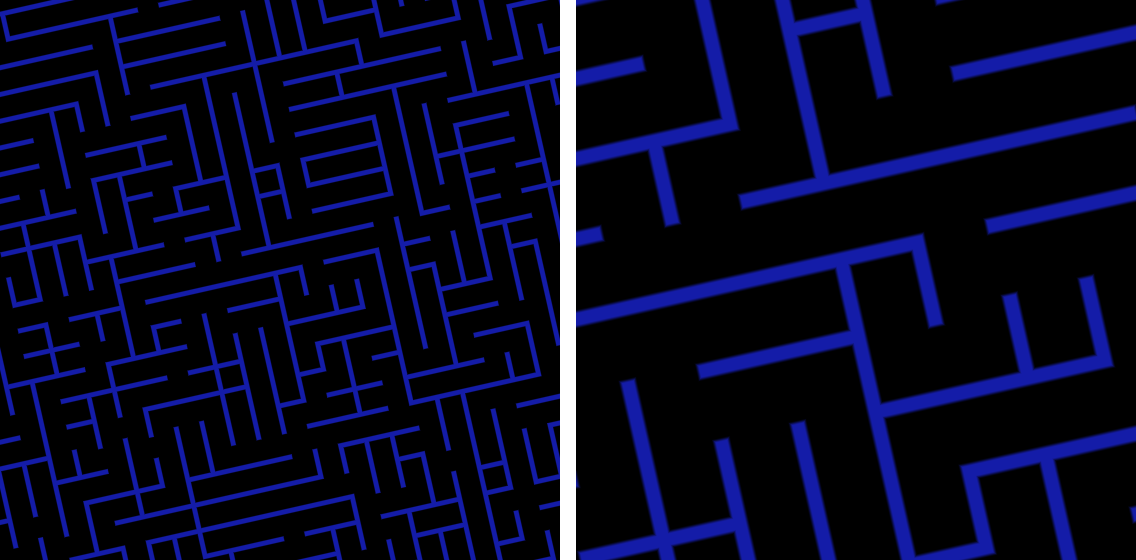
Left, the full canvas; right, a detail of the centre.
A Shadertoy shader for this pattern:

```glsl
const vec3  BACKGROUND  = vec3(0.0);
const vec3  WALL_COLOR  = vec3(0.08, 0.11, 0.66);
const float CELL        = 0.0466;   // grid spacing, in canvas heights
const float WALL_WIDTH  = 0.0088;
const float EDGE_SOFT   = 0.0014;
const float TILT        = 0.222;    // grid rotation in radians
const float PATCH_SCALE = 0.31;     // size of areas sharing an orientation
const float PATCH_BIAS  = 1.1;      // strength of that shared orientation
const float STRAIGHT    = 0.45;     // preference for long straight walls
const vec2  SEED        = vec2(137.3, 211.6);

float hash(vec2 p) {
    vec3 q = fract(p.xyx * 0.1031);
    q += dot(q, q.yzx + 33.33);
    return fract((q.x + q.y) * q.z);
}

vec2 gradient(vec2 corner) {
    float angle = 6.2832 * hash(corner + 51.0);
    return vec2(cos(angle), sin(angle));
}

float gradientNoise(vec2 p) {
    vec2 i = floor(p), f = fract(p);
    vec2 u = f * f * f * (f * (f * 6.0 - 15.0) + 10.0);
    vec2 e = vec2(1.0, 0.0);
    float low  = mix(dot(gradient(i), f), dot(gradient(i + e), f - e), u.x);
    float high = mix(dot(gradient(i + e.yx), f - e.yx),
                     dot(gradient(i + 1.0), f - 1.0), u.x);
    return mix(low, high, u.y);
}

// Directions 0..3 are right, up, left, down; k ^ 2 is the opposite.
vec2 step4(int k) {
    vec2 axis = (k & 1) == 0 ? vec2(1.0, 0.0) : vec2(0.0, 1.0);
    return k < 2 ? axis : -axis;
}

// Odd posts choose freely, with a locally shared orientation.
int oddDirection(vec2 post) {
    float lean = PATCH_BIAS * gradientNoise(post * PATCH_SCALE);
    int vertical = hash(post) + lean > 0.5 ? 1 : 0;
    int backward = hash(post + 77.0) > 0.5 ? 2 : 0;
    return vertical + backward;
}

// Even posts avoid doubled walls and closed squares, and favour straight runs.
int evenDirection(vec2 post) {
    int around[4];
    for (int k = 0; k < 4; k++) around[k] = oddDirection(post + step4(k));

    int best = 0;
    float bestScore = -100.0;
    for (int k = 0; k < 4; k++) {
        int next = around[k];
        float score = hash(post * 4.0 + float(k));
        if (next == k) score += STRAIGHT;
        if (around[k ^ 2] == k) score += STRAIGHT;
        if (next == (k ^ 2)) score -= 20.0;
        else if (next != k && around[next] == (next ^ 2)) score -= 5.0;
        if (score > bestScore) {
            bestScore = score;
            best = k;
        }
    }
    return best;
}

int wallDirection(vec2 post) {
    return mod(post.x + post.y, 2.0) > 0.5 ? oddDirection(post) : evenDirection(post);
}

// Signed distance to the walls meeting at the nearest post, in cells.
float mazeDistance(vec2 p, float halfWidth, float soft) {
    vec2 post = floor(p + 0.5);
    vec2 local = p - post;
    float dist = max(abs(local.x), abs(local.y)) - halfWidth;
    int own = -1;

    for (int k = 0; k < 4; k++) {
        vec2 dir = step4(k);
        float along = dot(local, dir);
        float across = abs(dot(local, vec2(-dir.y, dir.x))) - halfWidth;
        if (along < 0.0 || across > soft) continue;
        if (own < 0) own = wallDirection(post);
        if (own == k || wallDirection(post + dir) == (k ^ 2)) dist = min(dist, across);
    }
    return dist;
}

void mainImage(out vec4 fragColor, in vec2 fragCoord) {
    vec2 uv = fragCoord / iResolution.y;
    float c = cos(TILT), s = sin(TILT);
    vec2 grid = vec2(c * uv.x + s * uv.y, c * uv.y - s * uv.x) / CELL + SEED;

    float soft = max(EDGE_SOFT, 0.7 / iResolution.y) / CELL;
    float dist = mazeDistance(grid, 0.5 * WALL_WIDTH / CELL, soft);
    float wall = 1.0 - smoothstep(-soft, soft, dist);
    fragColor = vec4(mix(BACKGROUND, WALL_COLOR, wall), 1.0);
}
```
